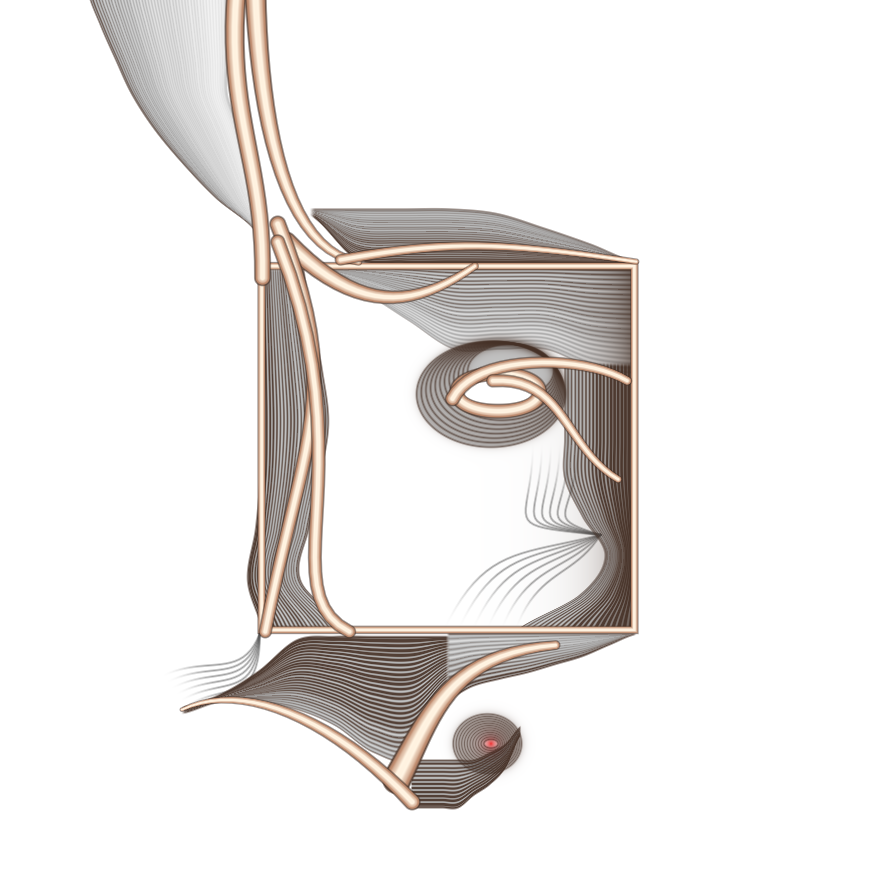
Write a WebGL 2 fragment shader that draws this background.

```glsl
#version 300 es
precision highp float;
// Smoky veils and copper ribbons wound around an open square on white.
// Veils fill pairs of splines with strands, ribbons and hairs are Bezier
// strokes, coils are nested ellipses. Units: percent; p.z is a pixel.
uniform vec2 u_resolution;
out vec4 color;

const vec3 SMOKE = vec3(.32), BROWN = vec3(.27,.19,.15);
const vec3 COPPER = vec3(.76,.57,.46), CREAM = vec3(1,.95,.88);

float hash(float n) {
  n = fract(n * .1031);
  return fract(n * (n + 33.33) * 7.);
}

// Antialiased inside of a distance
float cover(float d, float px) { return clamp(.5 - .5 * d / px, 0., 1.); }

// Smooth curve through eight evenly spaced knots
float spline(float t, vec4 a, vec4 b) {
  float k[8] = float[8](a.x,a.y,a.z,a.w,b.x,b.y,b.z,b.w);
  float x = clamp(t, 0., 1.) * 7.;
  int i = min(int(x), 6);
  float f = x - float(i), g = 1. - f, u = k[i], v = k[i+1];
  float m = v - k[max(i-1,0)], n = k[min(i+2,7)] - u;
  return mix(u, v, f*f*(3. - 2.*f)) + .5*f*g*(m*g - n*f);
}

// Striped veil between two splines; tone is the density at each side
void veil(inout vec3 c, vec3 p, vec2 span, mat4 k, float strands, vec2 tone) {
  float t = (p.x - span.x) / (span.y - span.x);
  float lo = spline(t, k[0], k[1]), h = max(spline(t, k[2], k[3]) - lo, .01);
  float y = p.y - lo, v = clamp(y/h, 0., 1.), edge = min(y, h - y);
  float mask = cover(-edge, p.z) * smoothstep(0., .02, min(t, 1. - t));
  float s = v * strands, fade = smoothstep(1., 4., h / (strands * p.z));
  float ink = mix(tone.x, tone.y, sqrt(v));
  ink *= 1. + .4*fade*cos(6.2832*s) + .25*(hash(floor(s) + strands) - .5);
  ink += .4 * exp(-4. * max(edge, 0.));
  c = mix(c, mix(SMOKE, BROWN, smoothstep(.4, .8, ink)), mask * clamp(ink, 0., .93));
}

// Distance to a cubic Bezier and the nearest parameter
vec2 bezier(vec2 p, vec4 a, vec4 b) {
  vec2 best = vec2(1e3, 0), last = a.xy;
  for (float i = 1.; i <= 20.; i++) {
    float t = i/20., s = 1. - t;
    vec2 next = s*s*s*a.xy + 3.*s*t*(s*a.zw + t*b.xy) + t*t*t*b.zw;
    vec2 e = next - last, w = p - last;
    float f = clamp(dot(w, e) / dot(e, e), 0., 1.), d = length(w - e*f);
    if (d < best.x) best = vec2(d, t - (1. - f)/20.);
    last = next;
  }
  return best;
}

// Metallic profile: pale core, copper flank, dark rim
void satin(inout vec3 c, float d, float w, float px) {
  float s = d / w;
  vec3 tint = mix(CREAM, COPPER, smoothstep(.15, .8, s) + .12*s*cos(17.*s));
  tint = mix(tint, BROWN, smoothstep(.75, 1., s));
  c = mix(c, tint, cover(d - w, px));
}

void ribbon(inout vec3 c, vec3 p, vec4 a, vec4 b, vec2 width) {
  vec2 n = bezier(p.xy, a, b);
  satin(c, n.x, mix(width.x, width.y, n.y), p.z);
}

// Hairs whose start and handles move by a constant step
void hairs(inout vec3 c, vec3 p, vec4 a, vec4 b, vec4 move) {
  for (float i = 0.; i < 6.; i++) {
    vec2 n = bezier(p.xy, a + move*i, b + vec4(move.zw, vec2(0))*i);
    c = mix(c, SMOKE, .65*cover(n.x - .08, p.z)*smoothstep(0., .4, n.y));
  }
}

float ellipse(vec2 p, vec2 r) {
  float k = length(p/r);
  return (k - 1.) * k / max(length(p/(r*r)), .001);
}

// Ellipses (center, radii) drifting from outer to inner
void coil(inout vec3 c, vec3 p, vec4 outer, vec4 inner, float fill) {
  c = mix(c, SMOKE, fill*cover(ellipse(p.xy - outer.xy, outer.zw), p.z));
  for (float i = 0.; i < 12.; i++) {
    vec4 e = mix(outer, inner, i/11.);
    float d = abs(ellipse(p.xy - e.xy, e.zw));
    c = mix(c, BROWN, .6*cover(d - .08, p.z) + .15*exp(-3.*d));
  }
}

void main() {
  vec3 p = vec3(gl_FragCoord.xy, 1)/u_resolution.xyy*100., q = p.yxz, c = vec3(1);
  // Loose hairs
  hairs(c, p, vec4(59.5,51,59.5,41), vec4(55,41.5,67,40.3), vec4(1,0,1,.2));
  hairs(c, p, vec4(49.5,29.6,54,39), vec4(58,38,67,40.3), vec4(1.6,0,1.2,-.5));
  hairs(c, p, vec4(18,24.5,23,27), vec4(27,24,29,29.3), vec4(.5,-.7,.4,-.6));
  // Veils above, inside and below the square
  veil(c, q, vec2(101,74), mat4(9.8,11.2,12.9,14.7,17.2,20.4,24.1,28.6,vec4(25.4),26.7,27.7,28.4,28.9), 45., vec2(.65,.08));
  veil(c, p, vec2(34.5,71.1), mat4(76,71.1,70.6,70.6,vec4(70.6),vec4(76.7),76.2,74.6,72.8,70.8), 24., vec2(.95,.45));
  veil(c, p, vec2(35.4,71.1), mat4(69.8,67.4,64.2,61,61,61,59,58.3,vec4(70.4),vec4(70.4)), 22., vec2(.2,.55));
  veil(c, q, vec2(59.6,29.3), mat4(vec4(63),65,67.5,64.7,57.3,vec4(71),vec4(71)), 20., vec2(.35,.9));
  veil(c, q, vec2(70.4,29.3), mat4(vec4(29),29,28.5,27.6,29.3,33.9,34.9,36,36.7,35.8,34.5,33.6,39), 20., vec2(.85,.5));
  veil(c, p, vec2(20.2,50.3), mat4(20.3,21.6,21.6,20.8,19,16,15.4,21.9,21.1,22.5,25.1,28.6,vec4(29)), 26., vec2(.35,.9));
  veil(c, p, vec2(49.8,71.1), mat4(21.9,23.4,24.2,24.9,25.8,26.7,28,29.2,vec4(29.3),vec4(29.3)), 12., vec2(.7,.35));
  // Lower curl, right wall shade and inner coil
  coil(c, p, vec4(54.4,17,3.8,3.3), vec4(54.8,17,.8,.5), .05);
  veil(c, p, vec2(45.8,58.2), mat4(vec4(9.8),11.2,12.4,14.3,18,vec4(15.2),15.2,16,17,19), 12., vec2(.9,.6));
  vec2 box = abs(p.xy - 50.) - vec2(21.1,20.6);
  float frame = max(box.x, box.y);
  c = mix(c, BROWN, .8*exp(min(p.x - 71.1, 0.)/3.)*cover(frame, p.z));
  coil(c, p, vec4(54.8,56,8.3,5.9), vec4(57,58.6,4.8,3), .35);
  // Square frame and flowing ribbons
  satin(c, abs(frame + .3), .42, p.z);
  ribbon(c, p, vec4(26.4,101,25.2,87), vec4(29.5,82,29.3,69), vec2(1.1,.9));
  ribbon(c, p, vec4(28.5,101,29,86), vec4(32,72,40,70.8), vec2(1.2,.4));
  ribbon(c, p, vec4(32,73,40,65), vec4(46,65.5,53,70.3), vec2(1.1,.4));
  ribbon(c, p, vec4(38,71,50,73.2), vec4(56,73,71,70.8), vec2(.6,.3));
  ribbon(c, p, vec4(31,75,38.5,56), vec4(34,52,29.6,29.5), vec2(.9,.7));
  ribbon(c, p, vec4(31,73,41,48), vec4(30,34,39,29.5), vec2(.8,.7));
  ribbon(c, p, vec4(62,28,50,27), vec4(48,20,44.3,13), vec2(.5,1.6));
  ribbon(c, p, vec4(20.3,20.8,27,24), vec4(37,20,46,10.5), vec2(.2,.9));
  // Pale loop and its trailing bands
  float d = ellipse(p.xy - vec2(55.6,56.2), vec2(4.6,2.1));
  c = mix(c, vec3(1), cover(d, p.z));
  satin(c, abs(d), .8, p.z);
  ribbon(c, p, vec4(50.5,55.5,53,60.5), vec4(65,60.5,70,57.5), vec2(.8,.5));
  ribbon(c, p, vec4(55,57.5,63,58), vec4(63,50,69,46.5), vec2(.7,.4));
  // Red ember
  c.gb *= 1. - .8*exp(-1.6*length(p.xy - vec2(54.8,17)));
  color = vec4(c, 1);
}
```
